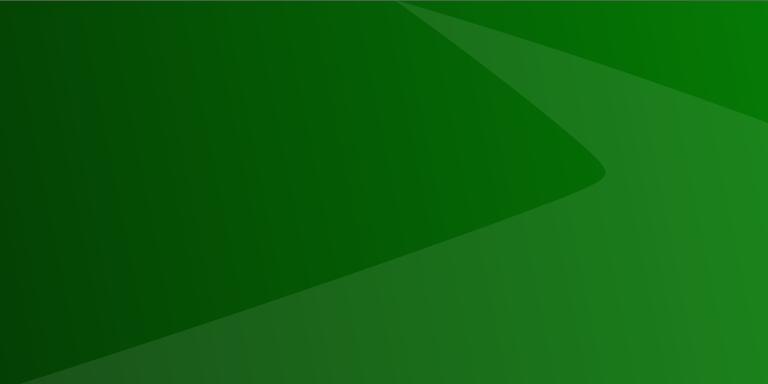
Reproduce this background procedurally as a WebGL 1 fragment shader.

```glsl
precision highp float;
// Deep green gradient crossed by a pale translucent swoosh with a rounded inner tip.

#define DARK_GREEN vec3(0.015, 0.250, 0.015)
#define BRIGHT_GREEN vec3(0.018, 0.478, 0.018)
#define RIM_GRAY vec3(0.38, 0.40, 0.38)
#define GRADIENT_TILT 0.2
#define VEIL_ALPHA 0.088
#define TIP_ROUNDING 0.05
#define RIM_HEIGHT 0.002

uniform vec2 u_resolution;

// Signed distance to two parabolas joined by a rounded tip; positive on the right.
float innerEdge(vec2 p) {
  float drop = 1.0 - p.y;
  float upperX = 1.029 + (1.40 - 0.24 * drop) * drop;
  float lowerX = 0.052 + (3.14 - 0.42 * p.y) * p.y;
  float upperSlope = 0.48 * drop - 1.40;
  float lowerSlope = 3.14 - 0.84 * p.y;
  float halfGap = 0.5 * (upperX - lowerX);
  float bend = sqrt(halfGap * halfGap + TIP_ROUNDING * TIP_ROUNDING);
  float edgeX = 0.5 * (upperX + lowerX) - bend;
  float slope = 0.5 * (upperSlope + lowerSlope)
              - 0.5 * (upperSlope - lowerSlope) * halfGap / bend;
  return (p.x - edgeX) / sqrt(1.0 + slope * slope);
}

// Signed distance to a gently drooping parabola; positive below it.
float outerEdge(vec2 p) {
  float run = p.x - 1.029;
  float edgeY = 1.0 - 0.29 * run - 0.041 * run * run;
  float slope = 0.29 + 0.082 * run;
  return (edgeY - p.y) / sqrt(1.0 + slope * slope);
}

// Smoothed coverage, one pixel wide.
float coverage(float dist, float pixel) {
  return clamp(dist / pixel + 0.5, 0.0, 1.0);
}

void main() {
  float pixel = 1.0 / u_resolution.y;
  vec2 p = gl_FragCoord.xy * pixel;
  float aspect = u_resolution.x * pixel;

  // Tilted background gradient
  float t = (p.x + GRADIENT_TILT * p.y) / (aspect + GRADIENT_TILT);
  vec3 color = mix(DARK_GREEN, BRIGHT_GREEN, t);

  // Translucent white swoosh
  float veil = coverage(innerEdge(p), pixel) * coverage(outerEdge(p), pixel);
  color = mix(color, vec3(1.0), VEIL_ALPHA * veil);

  // Thin gray rim along the top
  float rim = coverage(p.y - (1.0 - RIM_HEIGHT), pixel);
  color = mix(color, RIM_GRAY, rim);

  gl_FragColor = vec4(color, 1.0);
}
```
